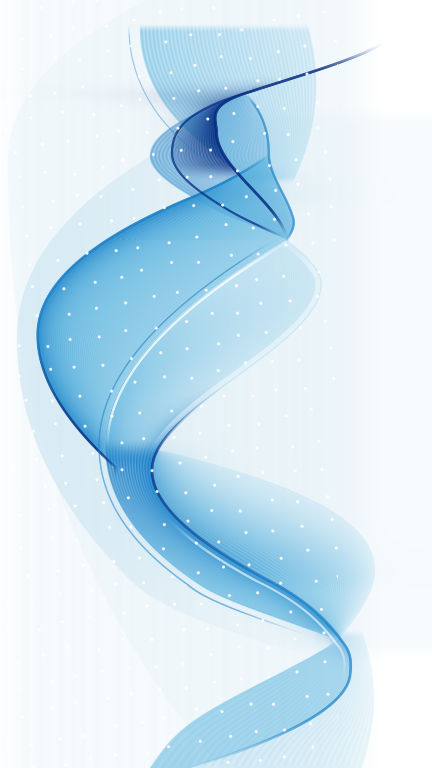
Give the GLSL for this background, as a Shadertoy shader.

```glsl
// Translucent blue ribbons twisting down a pale ground, sprinkled with dots.
// Edges are Hermite splines x(y); ribbons fill between two edges with hatching,
// then glows and strokes follow the edges. Canvas height is 100, y points down.

float pixel;
vec2 p;
vec3 col;

// Cubic segment between knots of (y, x, slope)
float segment(float y, vec3 a, vec3 b) {
    float h = b.x - a.x, t = clamp((y - a.x) / h, 0., 1.), s = 1. - t;
    return mix(a.y, b.y, t * t * (3. - 2. * t)) + h * t * s * (a.z * s - b.z * t);
}

float spline(float y, mat4x3 k) {
    if (y < k[1].x) return segment(y, k[0], k[1]);
    if (y < k[2].x) return segment(y, k[1], k[2]);
    return segment(y, k[2], k[3]);
}

// Approximate signed distance to a spline, positive on its right
float edge(mat4x3 k) {
    float x = spline(p.y, k), slope = (spline(p.y + .1, k) - x) / .1;
    return (p.x - x) / length(vec2(1, slope));
}

float inside(float d) { return smoothstep(-pixel, pixel, d); }

float span(float top, float bottom, float soft) {
    return smoothstep(top - soft, top + soft, p.y) * smoothstep(bottom + soft, bottom - soft, p.y);
}

// Hatched fill from a left edge to a right edge
void ribbon(float l, float r, float mask, vec3 tint, float alphaL, float alphaR, float lines) {
    float u = clamp(l / max(l - r, .05), 0., 1.);
    float hatch = .5 + .5 * cos(6.2832 * u * lines);
    hatch = mix(.5, hatch, smoothstep(.7, .3, fwidth(u * lines)));
    col = mix(col, tint, inside(l) * inside(-r) * mask * mix(alphaL, alphaR, u) * (1.15 - .4 * hatch));
}

// Shade on the positive side of an edge
void glow(float d, float reach, float mask, vec3 tint) {
    col = mix(col, tint, mask * inside(d) * exp(-abs(d) / reach));
}

void stroke(float d, float width, float mask, vec3 tint) {
    col = mix(col, tint, mask * smoothstep(width + pixel, width - pixel * .5, abs(d)));
}

float hash(vec2 c) { return fract(sin(dot(c, vec2(127.1, 311.7))) * 4375.5); }

void mainImage(out vec4 fragColor, in vec2 fragCoord) {
    pixel = 75. / iResolution.y;
    p = vec2(fragCoord.x, iResolution.y - fragCoord.y) / iResolution.y * 100.;
    float y = p.y;
    vec3 white = vec3(1), sky = vec3(.38, .72, .88), blue = vec3(.1, .5, .78), navy = vec3(.02, .17, .5);

    // Edges, from top to bottom
    float veil = edge(mat4x3(0, 19, -1.9, 21, 1, 0, 65, 8, .37, 100, 28.7, .85));
    float halo = edge(mat4x3(14.3, 31, -2.2, 44, 2.2, 0, 75.5, 16.9, 1, 86, 43, 4));
    float fan = edge(mat4x3(3.6, 18.2, 0, 13.7, 21.5, .7, 22.5, 31, 1.3, 31.2, 37.4, .3));
    float fanRight = p.x - 41.2 + .019 * (y - 11.) * (y - 11.);
    float sweep = edge(mat4x3(5.5, 50, -1.5, 12.2, 31.8, -3, 17.2, 28.2, 0, 31.2, 37.4, .2));
    float loopOut = edge(mat4x3(12.2, 32, -3, 20.3, 19.5, 0, 27.3, 28, 1.9, 31.2, 37.4, 2.2));
    float loopIn = edge(mat4x3(11.8, 33, -3.5, 20, 22.4, 0, 27.5, 30, 1.7, 31.2, 37.4, 1.9));
    float knot = edge(mat4x3(12.2, 32, .9, 20, 35, 0, 28.5, 38.2, .25, 31.2, 37.4, -.6));
    float outer = edge(mat4x3(20.2, 34.9, -1.3, 25.8, 24.7, -2.4, 43.6, 4.9, 0, 60.8, 15, 1.1));
    float inner = edge(mat4x3(31.2, 37.4, -1.7, 58, 13.7, 0, 76.2, 26, 1.5, 83, 43, 2.6));
    float spine = y < 75.7
        ? edge(mat4x3(31.2, 37.4, 1.2, 37, 41.9, 0, 61.2, 19.8, 0, 75.7, 35.2, 1.9))
        : edge(mat4x3(75.7, 35.2, 1.9, 84, 44.9, .7, 87.8, 45.6, -.1, 100, 24.7, -3.2));
    float wing = edge(mat4x3(56.5, 10.5, 5.5, 62, 33, 3, 75, 48.8, -.1, 84, 43.7, -.7));
    float tail = edge(mat4x3(81.4, 45.6, -.8, 84, 43, -1.6, 94, 25, -1.4, 100, 19.5, -.7));
    float tailRight = p.x - 48.7 + .02 * (y - 91.) * (y - 91.);

    // Pale ground with faint vertical streaks, white towards the right
    float fade = smoothstep(52., 36., p.x);
    col = mix(white, vec3(.965, .98, .987), smoothstep(50., 44., p.x) * smoothstep(-2., 5., p.x));
    col -= .003 * fade * (sin(p.x * 2.6) + sin(p.x * 4.13));
    col = mix(col, vec3(.9, .95, .97), .4 * inside(veil) * fade);
    col = mix(col, vec3(.79, .89, .94), inside(halo) * span(15., 85., 1.5) * mix(.15, .6, smoothstep(36., 6., p.x)));

    // Top fan and its loops
    ribbon(fan, fanRight, span(3.6, 23.5, .6), sky, .55, .22, 44.);
    ribbon(loopOut, knot, span(12.2, 31.2, .4), blue, .5, .2, 32.);
    ribbon(loopIn, sweep, span(12., 22.5, 1.2), navy, .2, .75, 18.);
    glow(-sweep, 2.2, .65 * span(12., 20., 2.5), navy);

    // Large ribbon, right-hand fold, wing and lower run
    ribbon(outer, y < 31.2 ? knot : inner, span(20.6, 60.6, .6), sky, .95, .6, 50.);
    ribbon(inner, spine, span(31.2, 60., 1.2), sky, mix(.3, .85, smoothstep(33., 55., y)), .22, 38.);
    ribbon(spine, wing, span(56.5, 83.5, .3), sky, .75, .15, 40.);
    ribbon(inner, spine, span(58.5, 83., 1.5), mix(blue, sky, smoothstep(58., 80., y)), .72, .85, 16.);

    // Tail
    ribbon(tail, tailRight, span(82.5, 110., .6), sky, .3, .12, 30.);
    ribbon(tail, spine, span(84., 110., .8), sky, .4, .45, 32.);

    // Shading and outlines along the edges
    glow(outer, 1.8, .75 * span(24., 60., 3.), blue);
    glow(-spine, 1.4, .7 * span(53., 84., 4.), blue);
    glow(spine, 2.9, .4 * span(60., 75., 3.), blue);
    stroke(outer, .14, .85 * span(21.5, 60.5, 2.), mix(blue, navy, smoothstep(40., 58., y)));
    stroke(sweep, .16, .85 * span(7.5, 29., 2.), navy);
    stroke(loopIn, .12, .75 * span(12., 30., 1.), navy);
    stroke(knot, .13, .65 * span(13., 31., 1.), blue);
    stroke(fan + 1.4, .05, .4 * span(4., 22., 1.), blue);
    stroke(inner + .8, .07, .55 * span(33., 81., 2.), blue);
    stroke(inner - .3, .13, .75 * span(33., 56., 3.), white);
    stroke(spine + .5, .3, .45 * span(33., 57., 3.), white);
    stroke(spine, .15, .7 * span(56., 97., 4.), mix(navy, blue, smoothstep(62., 80., y)));
    stroke(spine + .8, .12, .6 * span(70., 86., 3.), white);

    // White dots on a slightly turned, jittered grid
    vec2 grid = mat2(.98, .17, -.17, .98) * p / 3.6, cell = floor(grid);
    vec2 jitter = .3 * (vec2(hash(cell), hash(cell + 7.)) - .5);
    float spot = 3.6 * length(fract(grid) - .5 - jitter);
    col = mix(col, white, .95 * smoothstep(.19 + pixel, .19 - pixel, spot) * step(p.x, 44.));
    fragColor = vec4(clamp(col, 0., 1.), 1);
}
```
